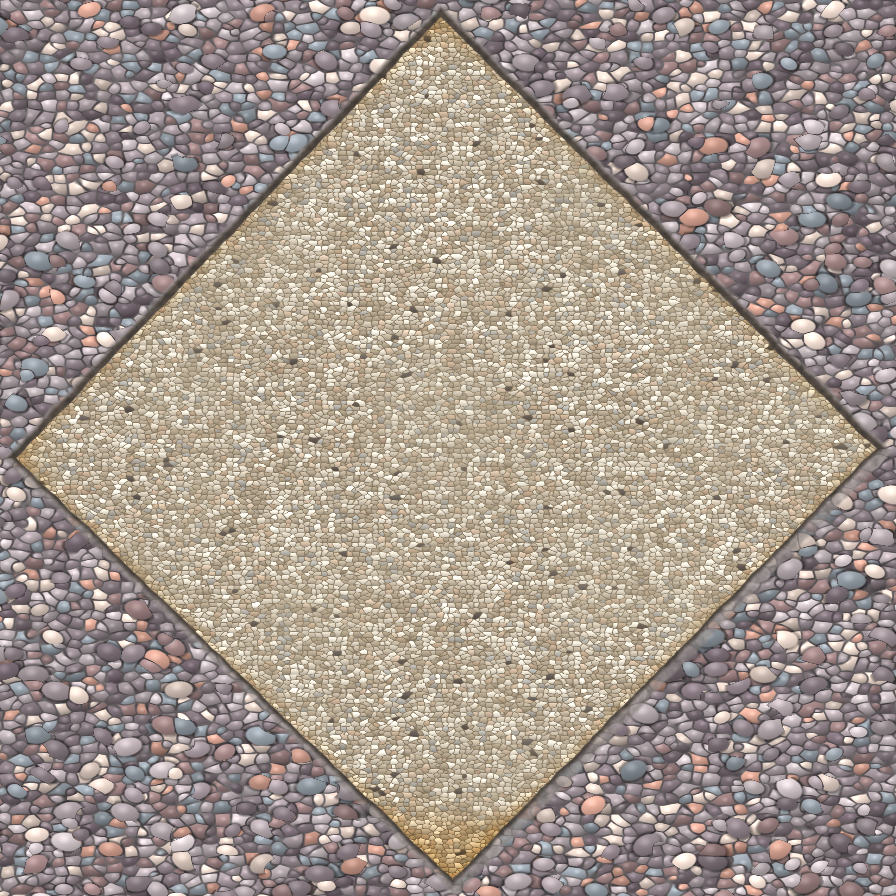
Give the GLSL for this texture, as a Shadertoy shader.

```glsl
// A sandy square of fine gravel, turned on its corner and set in mixed pebbles.
// Weighted cellular noise gives the stones; four signed edge distances give the
// panel, its dark joints and its rusty rim.

struct Stone { vec2 id; vec2 offset; float radius; float gap; };

vec3 hash3(vec2 p) {
    vec3 q = fract(vec3(p.xyx) * vec3(0.1031, 0.1030, 0.0973));
    q += dot(q, q.yxz + 33.33);
    return fract((q.xxy + q.yzz) * q.zyx);
}

float valueNoise(vec2 p) {
    vec2 i = floor(p), f = fract(p);
    f = f * f * (3.0 - 2.0 * f);
    return mix(mix(hash3(i).x, hash3(i + vec2(1, 0)).x, f.x),
               mix(hash3(i + vec2(0, 1)).x, hash3(i + vec2(1, 1)).x, f.x), f.y);
}

float fbm(vec2 p) {
    float sum = 0.0, gain = 0.5;
    for (int i = 0; i < 4; i++) {
        sum += gain * valueNoise(p);
        p = p * 2.03 + 17.0;
        gain *= 0.5;
    }
    return sum;
}

// Nearest stone, each with its own size, tilt and stretch
Stone nearestStone(vec2 p) {
    vec2 cell = floor(p);
    Stone s = Stone(cell, vec2(0), 9.0, 0.0);
    float second = 9.0;
    for (int y = -1; y <= 1; y++)
    for (int x = -1; x <= 1; x++) {
        vec2 id = cell + vec2(x, y);
        vec3 h = hash3(id), k = hash3(id + 71.0);
        vec2 offset = p - id - 0.12 - 0.76 * h.xy;
        float tilt = (k.x - 0.5) * 1.8;
        vec2 r = mat2(cos(tilt), -sin(tilt), sin(tilt), cos(tilt)) * offset;
        float d = length(r * vec2(0.85, 1.15)) / mix(0.7, 1.3, h.z);
        if (d < s.radius) {
            second = s.radius;
            s = Stone(id, offset, d, 0.0);
        } else second = min(second, d);
    }
    s.gap = second - s.radius;
    return s;
}

vec3 pebbleColor(vec2 id) {
    vec3 h = hash3(id + 211.0);
    vec3 c = mix(vec3(0.39, 0.34, 0.37), vec3(0.74, 0.70, 0.71), h.y);
    if (h.x > 0.94) c = vec3(0.74, 0.56, 0.50);
    else if (h.x > 0.81) c = vec3(0.82, 0.75, 0.71);
    else if (h.x > 0.69) c = vec3(0.52, 0.55, 0.58);
    else if (h.x > 0.57) c = vec3(0.55, 0.45, 0.45);
    return c * mix(0.85, 1.13, h.z);
}

vec3 shadePebble(Stone s) {
    float light = 1.05 + 0.32 * dot(s.offset, vec2(-0.3, 1.0)) - 0.25 * s.radius * s.radius;
    float shine = 0.11 * smoothstep(0.35, 0.0, length(s.offset - vec2(-0.08, 0.16)));
    return pebbleColor(s.id) * light + shine;
}

// Mixed pebbles: a small bed with scattered large stones on top
vec3 pebbleBed(vec2 p) {
    Stone small = nearestStone(p * vec2(66, 88));
    vec3 mortar = mix(vec3(0.25, 0.22, 0.23), vec3(0.76, 0.73, 0.74), fbm(p * 95.0));
    float body = smoothstep(0.0, 0.22, small.gap);
    vec3 color = mix(mortar, shadePebble(small), body);
    color *= mix(0.72, 1.04, body);

    Stone large = nearestStone(p * vec2(37, 46) + 40.0);
    float present = step(0.68, hash3(large.id + 9.0).x);
    float rim = min(large.gap, 0.46 - large.radius);
    color *= 1.0 - 0.42 * present * smoothstep(-0.14, 0.03, rim);
    return mix(color, shadePebble(large) * 1.03, present * smoothstep(0.0, 0.08, rim));
}

// Fine cream and tan gravel with sparse dark grains
vec3 fineGravel(vec2 p) {
    Stone s = nearestStone(p * vec2(142, 190));
    vec3 h = hash3(s.id + 37.0);
    vec3 color = mix(vec3(0.67, 0.61, 0.52), vec3(0.99, 0.97, 0.92), pow(h.x, 1.4));
    color = mix(color, vec3(0.77, 0.65, 0.54), 0.6 * step(0.90, h.y));
    color = mix(color, vec3(0.62, 0.62, 0.61), 0.7 * step(h.y, 0.06));
    color = mix(color, vec3(0.27, 0.24, 0.23), 0.8 * step(0.990, h.z));
    color *= 1.02 + 0.26 * s.offset.y;
    color = mix(vec3(0.49, 0.43, 0.34), color, smoothstep(-0.06, 0.26, s.gap));
    float patches = fbm(p * 9.0 + 3.0);
    return mix(color, vec3(0.71, 0.66, 0.56), 0.22 * smoothstep(0.38, 0.68, patches));
}

// Signed distance to a clockwise edge, positive outside
float edgeDistance(vec2 p, vec2 a, vec2 b) {
    vec2 d = normalize(b - a);
    return dot(p - a, vec2(-d.y, d.x));
}

void mainImage(out vec4 fragColor, in vec2 fragCoord) {
    vec2 uv = fragCoord / iResolution.xy;
    float pixel = 1.0 / iResolution.y;
    vec2 top = vec2(0.492, 0.981), right = vec2(0.977, 0.499);
    vec2 bottom = vec2(0.505, 0.018), left = vec2(0.018, 0.489);
    float upper = max(edgeDistance(uv, top, right), edgeDistance(uv, left, top));
    float lowerRight = edgeDistance(uv, right, bottom);
    float lower = max(lowerRight, edgeDistance(uv, bottom, left));
    float wobble = 0.004 * (fbm(uv * 50.0) - 0.47);
    float panel = max(upper, lower) + wobble;

    // Surround, pale mortar rim and shadowed joint
    vec3 color = pebbleBed(uv);
    float grain = fbm(uv * 130.0);
    float rimWidth = lowerRight > upper && lowerRight >= lower ? 0.018 : 0.013;
    float rim = smoothstep(rimWidth, rimWidth - 0.005, panel);
    color = mix(color, vec3(0.58, 0.55, 0.54) * (0.7 + 0.6 * grain), 0.7 * rim);
    float jointWidth = upper > lower ? 0.007 : 0.004;
    float joint = smoothstep(jointWidth + 0.003, jointWidth - 0.003, panel);
    color = mix(color, vec3(0.26, 0.23, 0.20) * (0.7 + 0.6 * grain), 0.85 * joint);

    // Panel, stained along its edge and most of all at the bottom corner
    vec3 gravel = fineGravel(uv);
    float stain = 0.32 * smoothstep(-0.016, 0.0, panel);
    stain += 0.6 * smoothstep(0.13, 0.04, uv.y + 0.08 * (fbm(uv * 18.0) - 0.5));
    stain += 0.3 * smoothstep(0.07, 0.0, min(distance(uv, top), distance(uv, left)));
    gravel *= mix(vec3(1), vec3(0.92, 0.78, 0.54), min(stain, 1.0));
    color = mix(color, gravel, smoothstep(pixel, -pixel, panel));
    fragColor = vec4(clamp(color, 0.0, 1.0), 1.0);
}
```
